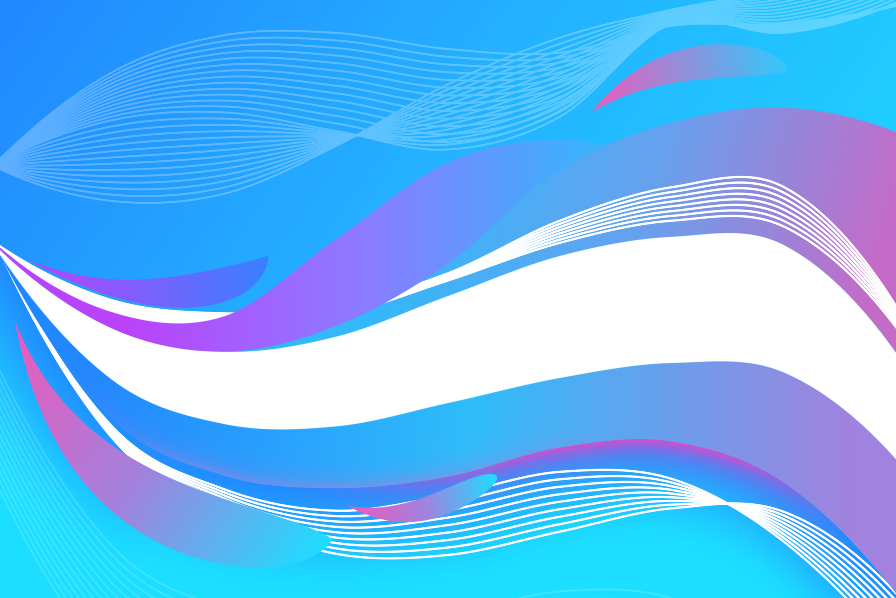
Reproduce this background procedurally as a WebGL 2 fragment shader.

```glsl
#version 300 es
precision highp float;

uniform vec2 u_resolution;
out vec4 outColor;

#define KNOTS 9
#define ASPECT 1.5
#define MESH_LINES 14
#define MESH_ALPHA 0.27
#define FAN_LINES 8
#define FAN_WIDTH 0.0011
#define MESH_WIDTH 0.0008
#define GLOW_DEPTH 0.022

const vec3 WHITE = vec3(1.0);
const vec3 BLUE = vec3(0.13, 0.53, 1.0);
const vec3 AZURE = vec3(0.14, 0.69, 1.0);
const vec3 CYAN = vec3(0.11, 0.87, 1.0);
const vec3 LILAC = vec3(0.63, 0.51, 0.87);
const vec3 VIOLET = vec3(0.73, 0.26, 0.98);
const vec3 PINK = vec3(0.93, 0.35, 0.73);

float pixel;

// Smooth curve through evenly spaced heights: returns height and slope
vec2 curve(float x, float h[KNOTS]) {
  float s = clamp(x, 0.0, 0.9999) * float(KNOTS - 1);
  int i = int(s);
  float t = s - float(i), a = h[i], b = h[i + 1];
  float before = i > 0 ? h[i - 1] : 3.0 * (a - b) + h[2];
  float after = i < KNOTS - 2 ? h[i + 2] : 3.0 * (b - a) + h[i - 1];
  float m = 0.5 * (b - before), n = 0.5 * (after - a);
  float c2 = 3.0 * (b - a) - 2.0 * m - n;
  float c3 = 2.0 * (a - b) + m + n;
  float slope = m + t * (2.0 * c2 + 3.0 * c3 * t);
  return vec2(a + t * (m + t * (c2 + c3 * t)), slope * float(KNOTS - 1) / ASPECT);
}

// Signed distance above a curve
float above(float y, vec2 c) {
  return (y - c.x) * inversesqrt(1.0 + c.y * c.y);
}

float cover(float d) {
  return smoothstep(-0.7 * pixel, 0.7 * pixel, d);
}

float band(float y, vec2 top, vec2 bottom) {
  return cover(-above(y, top)) * cover(above(y, bottom));
}

// Thin lines blended from one curve to another
float fan(float y, vec2 a, vec2 b, int count, float width) {
  float clear = 1.0;
  for (int i = 0; i < count; i++) {
    float d = abs(above(y, mix(a, b, float(i) / float(count - 1))));
    float line = 1.0 - smoothstep(0.0, pixel, d - width);
    clear *= 1.0 - line * min(1.0, 2.0 * width / pixel);
  }
  return 1.0 - clear;
}

// Petal with a sharp root and a blunt tip: returns mask and position along it
vec2 petal(vec2 p, vec2 root, vec2 tip, vec2 upper, vec2 lower) {
  vec2 axis = tip - root;
  float len = length(axis);
  axis /= len;
  vec2 q = p - root;
  float along = dot(q, axis) / len;
  float s = clamp(along, 0.0, 1.0);
  float v = dot(q, vec2(-axis.y, axis.x));
  float swell = s * sqrt(1.0 - s);
  float d = min(swell * (upper.x + upper.y * s) - v, v - swell * (lower.x + lower.y * s));
  return vec2(cover(d) * step(0.0, along) * step(along, 1.0), s);
}

vec3 ramp(vec3 a, vec3 b, vec3 c, float t) {
  return mix(mix(a, b, clamp(2.0 * t, 0.0, 1.0)), c, clamp(2.0 * t - 1.0, 0.0, 1.0));
}

void main() {
  vec2 uv = gl_FragCoord.xy / u_resolution;
  vec2 p = uv * vec2(ASPECT, 1.0);
  float x = uv.x, y = uv.y;
  pixel = 1.0 / u_resolution.y;

  // Ribbon edges
  vec2 whiteTop = curve(x, float[](0.582, 0.451, 0.412, 0.437, 0.505, 0.572, 0.604, 0.59, 0.41));
  vec2 whiteLow = curve(x, float[](0.574, 0.365, 0.291, 0.287, 0.326, 0.368, 0.393, 0.377, 0.232));
  vec2 blueLow = curve(x, float[](0.574, 0.301, 0.205, 0.184, 0.203, 0.252, 0.262, 0.193, 0.008));
  vec2 pinkTop = curve(x, float[](0.582, 0.451, 0.412, 0.455, 0.559, 0.717, 0.795, 0.82, 0.779));
  vec2 violetTop = curve(x, float[](0.586, 0.478, 0.471, 0.6, 0.728, 0.767, 0.732, 0.707, 0.668));

  // Line family borders
  vec2 meshTop = curve(x, float[](0.734, 0.879, 0.941, 0.945, 0.918, 0.912, 0.957, 0.961, 0.99));
  vec2 meshMid = curve(x, float[](0.73, 0.799, 0.812, 0.781, 0.75, 0.805, 0.961, 0.945, 0.996));
  vec2 meshLow = curve(x, float[](0.717, 0.664, 0.676, 0.756, 0.859, 0.937, 0.984, 1.02, 1.078));
  vec2 fanTop = curve(x, float[](0.588, 0.498, 0.476, 0.488, 0.543, 0.631, 0.687, 0.687, 0.488));
  vec2 fanLow = curve(x, float[](0.584, 0.478, 0.457, 0.473, 0.531, 0.594, 0.631, 0.621, 0.453));
  vec2 sagTop = curve(x, float[](0.58, 0.287, 0.182, 0.146, 0.172, 0.211, 0.199, 0.094, -0.094));
  vec2 sagLow = curve(x, float[](0.58, 0.268, 0.141, 0.074, 0.072, 0.111, 0.15, 0.144, 0.008));

  // Sky with a faint mesh
  vec3 col = ramp(BLUE, AZURE, vec3(0.12, 0.82, 1.0), 0.85 * x + 0.4 * (1.0 - y));
  float mesh = max(fan(y, meshTop, meshMid, MESH_LINES, MESH_WIDTH),
                   fan(y, meshMid, meshLow, MESH_LINES, MESH_WIDTH));
  col = mix(col, WHITE, MESH_ALPHA * mesh);

  // Lower field, pink glow under the ribbon, sagging lines
  float depth = max(-above(y, blueLow), 0.0);
  vec3 field = mix(BLUE, CYAN, smoothstep(-0.03, 0.18, depth));
  float glow = exp(-depth / GLOW_DEPTH) * smoothstep(0.3, 0.65, x) * smoothstep(0.97, 0.8, x);
  field = mix(field, vec3(0.85, 0.3, 0.8), glow);
  vec2 drop = vec2(0.2, 0.0);
  field = mix(field, WHITE, 0.15 * fan(y, sagTop - drop, sagTop - 2.0 * drop, MESH_LINES, MESH_WIDTH));
  field = mix(field, WHITE, fan(y, sagTop, sagLow, FAN_LINES + 1, FAN_WIDTH));
  col = mix(col, field, cover(-above(y, blueLow)));

  // Ribbons, from back to front
  vec3 lowBlue = ramp(BLUE, vec3(0.18, 0.74, 0.98), LILAC, (x - 0.1) / 0.85);
  float rim = exp(-abs(above(y, blueLow)) / 0.016) * smoothstep(0.05, 0.25, x);
  lowBlue = mix(lowBlue, LILAC, 0.6 * rim * smoothstep(0.75, 0.45, x));
  col = mix(col, lowBlue, band(y, whiteLow, blueLow));
  float blush = (x - 0.45 - 0.2 * (y - 0.7)) / 0.56;
  vec3 upperPink = ramp(vec3(0.2, 0.72, 0.98), vec3(0.4, 0.63, 0.93), vec3(0.77, 0.42, 0.78), blush);
  col = mix(col, upperPink, band(y, pinkTop, whiteTop));
  col = mix(col, WHITE, fan(y, fanTop, fanLow, FAN_LINES, FAN_WIDTH));
  col = mix(col, WHITE, band(y, whiteTop, whiteLow));
  vec3 violet = ramp(VIOLET, vec3(0.55, 0.48, 1.0), vec3(0.22, 0.7, 0.99), (x - 0.14) / 0.52);
  col = mix(col, violet, band(y, violetTop, pinkTop));

  // Petals
  vec2 k = petal(p, vec2(0.047, 0.566), vec2(0.449, 0.574), vec2(-0.182, 0.156), vec2(-0.238, 0.023));
  col = mix(col, mix(VIOLET, vec3(0.22, 0.5, 1.0), k.y), k.x);
  k = petal(p, vec2(0.99, 0.812), vec2(1.318, 0.883), vec2(0.27, -0.141), vec2(0.115, -0.131));
  col = mix(col, mix(PINK, vec3(0.2, 0.78, 0.98), k.y), k.x);
  k = petal(p, vec2(0.025, 0.463), vec2(0.557, 0.098), vec2(-0.43, 0.434), vec2(-0.645, 0.322));
  col = mix(col, ramp(PINK, LILAC, CYAN, k.y), k.x);
  k = petal(p, vec2(0.582, 0.154), vec2(0.832, 0.203), vec2(-0.098, 0.137), vec2(-0.211, 0.146));
  col = mix(col, ramp(PINK, LILAC, CYAN, k.y), k.x);

  outColor = vec4(col, 1.0);
}
```
